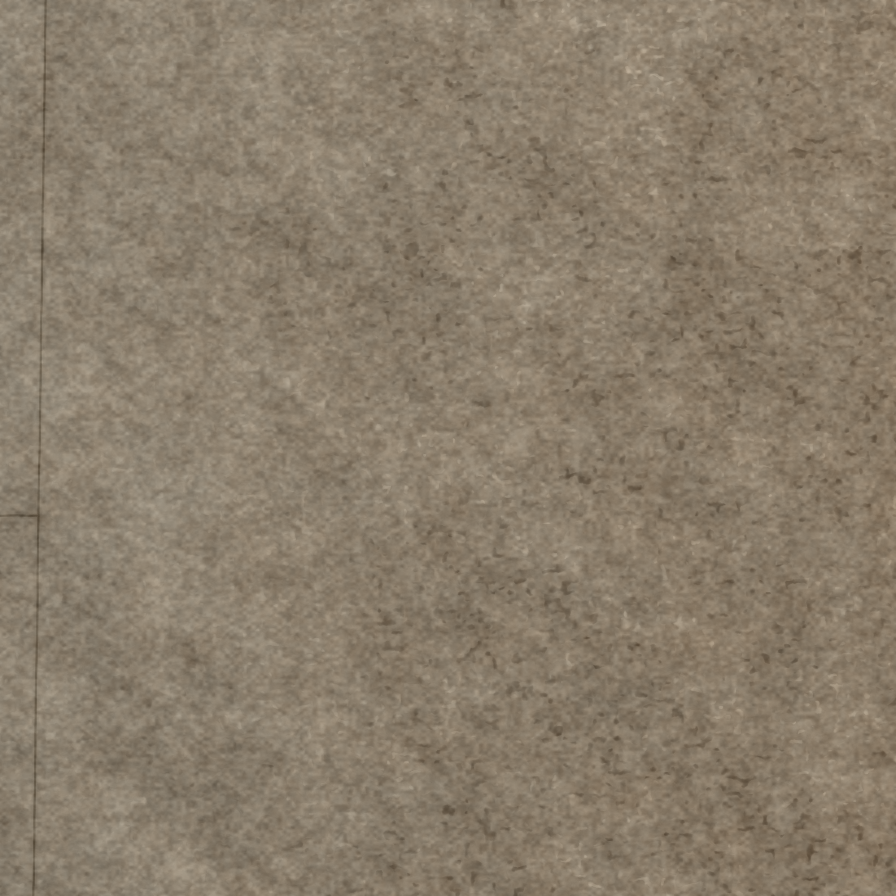
This texture is drawn by a three.js fragment shader. Its source:

```glsl
// Worn taupe stone-look floor tile: soft clouds, ragged mottling and crisp grain
// from layered value noise, with many small dark pits, pale chips and thin seams.
// Tone drifts from grey-green at the left to warm brown at the right.
#define BASE_COLOR vec3(0.544, 0.494, 0.423)
#define CLOUD_AMOUNT 0.030
#define MOTTLE_AMOUNT 0.046
#define GRAIN_AMOUNT 0.064
#define FINE_AMOUNT 0.046
#define PIT_AMOUNT 0.105
#define CHIP_AMOUNT 0.080
#define TINT_AMOUNT 0.014
#define SEAM_WIDTH 0.0011
#define SEAM_DEPTH 0.14

varying vec2 vUv;

float hash(vec2 p) {
  vec3 q = fract(vec3(p.xyx) * 0.1031);
  q += dot(q, q.yzx + 33.33);
  return fract((q.x + q.y) * q.z);
}

// Value noise in 0..1
float noise(vec2 p) {
  vec2 cell = floor(p);
  vec2 f = fract(p);
  f = f * f * (3.0 - 2.0 * f);
  float low = mix(hash(cell), hash(cell + vec2(1.0, 0.0)), f.x);
  float high = mix(hash(cell + vec2(0.0, 1.0)), hash(cell + 1.0), f.x);
  return mix(low, high, f.y);
}

// Layered noise, centred on zero
float fbm(vec2 p) {
  float sum = 0.0;
  float weight = 0.55;
  for (int i = 0; i < 4; i++) {
    sum += weight * (2.0 * noise(p) - 1.0);
    p = mat2(0.8, 0.6, -0.6, 0.8) * p * 2.03 + 17.3;
    weight *= 0.55;
  }
  return sum;
}

// Soft dark line with a faint wider shadow
float seamLine(float dist) {
  float core = 1.0 - smoothstep(SEAM_WIDTH * 0.4, SEAM_WIDTH * 1.8, dist);
  float shadow = 1.0 - smoothstep(0.0, SEAM_WIDTH * 5.0, dist);
  return 0.8 * core + 0.2 * shadow;
}

void main() {
  vec2 uv = vUv;

  // Ragged coordinates, leaning a little along the falling diagonal
  vec2 warp = vec2(fbm(uv * 70.0 + 3.0), fbm(uv * 70.0 + 61.0));
  vec2 ragged = uv + 0.004 * warp;
  vec2 leaning = vec2(ragged.x + 0.35 * ragged.y, ragged.y * 0.85);

  // Tone from broad clouds down to fine grain
  float cloud = fbm(leaning * 7.0 + 9.0);
  float mottle = fbm(leaning * 30.0 + 31.0);
  float grain = fbm(ragged * vec2(90.0, 115.0) + 47.0);
  float fine = 2.0 * noise(uv * vec2(205.0, 250.0) + 5.0) - 1.0;
  float tone = CLOUD_AMOUNT * cloud + MOTTLE_AMOUNT * mottle
             + GRAIN_AMOUNT * grain + FINE_AMOUNT * fine;

  // Broad light: brighter at the top, dimmer at the lower right
  tone += 0.022 * (uv.y - 0.5) - 0.012 * (uv.x - 0.5);

  // Small pits gather in the darker patches, pale chips in the lighter ones
  float wear = mix(0.45, 1.0, smoothstep(0.1, 0.6, uv.x));
  float pitField = noise(ragged * vec2(125.0, 160.0) + 131.0);
  float pits = smoothstep(0.66, 0.98, pitField)
             * smoothstep(0.45, -0.5, cloud + mottle);
  float chipField = noise(ragged * vec2(150.0, 175.0) + 211.0);
  float chips = smoothstep(0.70, 0.97, chipField)
              * smoothstep(-0.6, 0.4, cloud + mottle);
  tone += wear * (CHIP_AMOUNT * chips - PIT_AMOUNT * pits);

  // Warm and cool drift with slight colour speckle
  float warmth = 1.1 * (uv.x - 0.45) + 0.5 * fbm(uv * 18.0 + 77.0)
               + 0.8 * (noise(uv * 150.0 + 19.0) - 0.5);
  vec3 color = BASE_COLOR + tone * vec3(1.0, 1.0, 0.96);
  color += TINT_AMOUNT * warmth * vec3(0.8, -0.3, -1.1);

  // Slightly tilted long seam and the short joint meeting it
  float seamX = mix(0.037, 0.051, uv.y) + 0.0006 * fbm(vec2(uv.y * 30.0, 2.0));
  float longSeam = seamLine(abs(uv.x - seamX));
  float jointY = 0.4245 + 0.0005 * fbm(vec2(uv.x * 60.0, 8.0));
  float joint = seamLine(abs(uv.y - jointY)) * (1.0 - step(seamX, uv.x));
  float seam = max(longSeam, joint) * (0.7 + 0.4 * noise(uv * 70.0));
  color -= SEAM_DEPTH * seam;

  gl_FragColor = vec4(clamp(color, 0.0, 1.0), 1.0);
}
```
